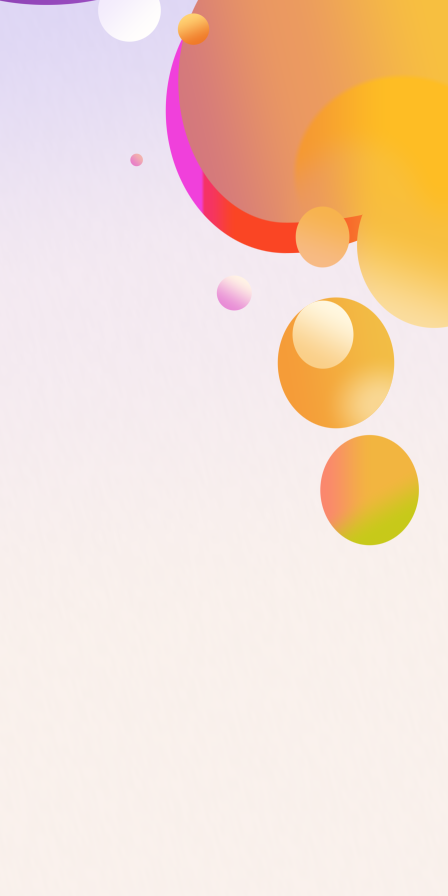
Write a Shadertoy shader that draws this background.

```glsl
const vec3 SKY_TOP    = vec3(0.87, 0.84, 0.96);
const vec3 SKY_MID    = vec3(0.955, 0.915, 0.945);
const vec3 SKY_BOTTOM = vec3(0.977, 0.943, 0.925);
const vec3 MAUVE      = vec3(0.83, 0.47, 0.49);
const vec3 APRICOT    = vec3(0.92, 0.60, 0.38);
const vec3 GOLD       = vec3(0.97, 0.75, 0.25);
const vec3 AMBER      = vec3(0.96, 0.60, 0.20);
const vec3 SUN        = vec3(0.995, 0.74, 0.14);
const vec3 CREAM      = vec3(0.985, 0.89, 0.70);
const vec3 MAGENTA    = vec3(0.94, 0.25, 0.86);
const vec3 ROSE       = vec3(0.96, 0.20, 0.40);
const vec3 SCARLET    = vec3(0.98, 0.27, 0.14);
const vec3 CORAL      = vec3(0.98, 0.53, 0.43);
const vec3 LIME       = vec3(0.78, 0.79, 0.10);
const vec3 VIOLET     = vec3(0.55, 0.25, 0.70);
const vec3 WHITE      = vec3(1.0, 0.995, 0.99);
const float GRAIN     = 0.008;

float hash(vec2 p) {
    return fract(sin(dot(p, vec2(127.1, 311.7))) * 43758.5453);
}

float noise(vec2 p) {
    vec2 i = floor(p), f = fract(p);
    f = f * f * (3.0 - 2.0 * f);
    return mix(mix(hash(i), hash(i + vec2(1, 0)), f.x),
               mix(hash(i + vec2(0, 1)), hash(i + vec2(1, 1)), f.x), f.y);
}

// Coverage of an ellipse with an edge of the given half width
float disc(vec2 p, vec2 center, vec2 radius, float edge) {
    float d = (length((p - center) / radius) - 1.0) * min(radius.x, radius.y);
    return 1.0 - smoothstep(-edge, edge, d);
}

// Ellipse whose right half is stretched to its own radius
float lopsided(vec2 p, vec2 center, vec2 radius, float rightRadius, float edge) {
    if (p.x > center.x) radius.x = rightRadius;
    return disc(p, center, radius, edge);
}

// Ellipse shaded from one colour to another along an axis
void ball(inout vec3 col, vec2 p, vec2 center, vec2 radius, vec2 axis, vec3 from, vec3 to) {
    float t = 0.5 + 0.5 * dot((p - center) / radius, normalize(axis));
    vec3 shade = mix(from, to, smoothstep(0.0, 1.0, t));
    col = mix(col, shade, disc(p, center, radius, 0.7 / iResolution.x));
}

vec3 background(vec2 p) {
    float height = p.y - 0.15 * p.x;
    vec3 col = mix(SKY_BOTTOM, SKY_MID, smoothstep(0.5, 1.4, height));
    col = mix(col, SKY_TOP, smoothstep(1.3, 2.05, height));
    // Faint slanted grain
    float grain = noise(vec2(p.x * 120.0 + p.y * 30.0, p.y * 40.0));
    return col + GRAIN * (grain - 0.5);
}

// Rim that turns from magenta to scarlet
vec3 rimColor(vec2 p) {
    vec3 col = mix(MAGENTA, ROSE, smoothstep(0.448, 0.458, p.x));
    col = mix(col, SCARLET, smoothstep(0.46, 0.53, p.x));
    return mix(col, AMBER, 0.6 * smoothstep(0.70, 0.82, p.x));
}

// Body with a golden arch, an inner swell and a pale foot
vec3 bodyColor(vec2 p) {
    float across = p.x + 0.25 * (p.y - 1.8);
    vec3 col = mix(MAUVE, APRICOT, smoothstep(0.38, 0.68, across));
    col = mix(col, GOLD, smoothstep(0.66, 1.02, across));

    float arch = disc(p, vec2(0.898, 1.609), vec2(0.24, 0.221), 0.008);
    arch *= smoothstep(1.48, 1.66, p.y + 0.4 * (p.x - 0.7));
    col = mix(col, mix(AMBER, SUN, smoothstep(0.66, 0.88, p.x)), arch);

    float swell = disc(p, vec2(0.80, 1.518), vec2(0.143, 0.161), 0.045);
    col = mix(col, mix(APRICOT, GOLD, smoothstep(0.68, 0.86, p.x)), 0.75 * swell);

    float foot = 1.0 - smoothstep(1.26, 1.50, p.y + 0.35 * (p.x - 0.9));
    col = mix(col, GOLD, (1.0 - smoothstep(1.45, 1.6, p.y)) * smoothstep(0.76, 0.86, p.x));
    return mix(col, CREAM, 0.85 * foot * smoothstep(0.75, 0.80, p.x));
}

void mainImage(out vec4 fragColor, in vec2 fragCoord) {
    // Canvas spans 1 across and 2 up
    vec2 p = fragCoord / iResolution.xy * vec2(1.0, 2.0);
    float edge = 0.7 / iResolution.x;
    vec3 col = background(p);

    // Upper left corner
    ball(col, p, vec2(0.104, 2.104), vec2(0.26, 0.115), vec2(1, 0), VIOLET, VIOLET + 0.06);
    ball(col, p, vec2(0.289, 1.977), vec2(0.070), vec2(1, -1), vec3(0.95, 0.92, 0.99), WHITE);
    ball(col, p, vec2(0.305, 1.643), vec2(0.014), vec2(1, 1), vec3(0.91, 0.50, 0.78), vec3(0.95, 0.70, 0.68));

    // Large form
    float rim = lopsided(p, vec2(0.638, 1.753), vec2(0.268, 0.318), 0.39, edge);
    float body = lopsided(p, vec2(0.638, 1.818), vec2(0.24, 0.315), 0.52, edge);
    float lobe = disc(p, vec2(0.969, 1.453), vec2(0.172, 0.185), edge);
    col = mix(col, rimColor(p), rim);
    col = mix(col, bodyColor(p), max(body, lobe));

    // Floating balls
    ball(col, p, vec2(0.432, 1.935), vec2(0.035), vec2(-0.4, 1), vec3(0.94, 0.48, 0.16), vec3(1.0, 0.82, 0.45));
    ball(col, p, vec2(0.720, 1.471), vec2(0.060, 0.068), vec2(0.3, 1), vec3(0.97, 0.73, 0.52), vec3(0.97, 0.70, 0.30));
    ball(col, p, vec2(0.523, 1.346), vec2(0.039), vec2(0.6, 1), vec3(0.91, 0.55, 0.84), vec3(1.0, 0.95, 0.90));

    // Amber ellipse with a glow and a cream ball
    vec2 amberCenter = vec2(0.75, 1.190), amberRadius = vec2(0.130, 0.146);
    ball(col, p, amberCenter, amberRadius, vec2(1, 0.2), vec3(0.96, 0.61, 0.22), vec3(0.95, 0.74, 0.27));
    float glow = disc(p, vec2(0.85, 1.095), vec2(0.075, 0.065), 0.05);
    col = mix(col, CREAM, 0.7 * glow * disc(p, amberCenter, amberRadius, edge));
    ball(col, p, vec2(0.721, 1.253), vec2(0.068, 0.076), vec2(0.5, 1), vec3(0.98, 0.81, 0.53), vec3(1.0, 0.97, 0.88));

    // Coral, gold and lime ellipse
    vec2 limeCenter = vec2(0.825, 0.906), limeRadius = vec2(0.110, 0.123);
    float slope = dot((p - limeCenter) / limeRadius, normalize(vec2(0.5, -1.0)));
    float side = (p.x - limeCenter.x) / limeRadius.x;
    vec3 fill = mix(CORAL, vec3(0.95, 0.71, 0.25), smoothstep(-1.0, 0.1, side));
    fill = mix(fill, LIME, smoothstep(0.0, 0.8, slope));
    col = mix(col, fill, disc(p, limeCenter, limeRadius, edge));

    fragColor = vec4(col, 1.0);
}
```
